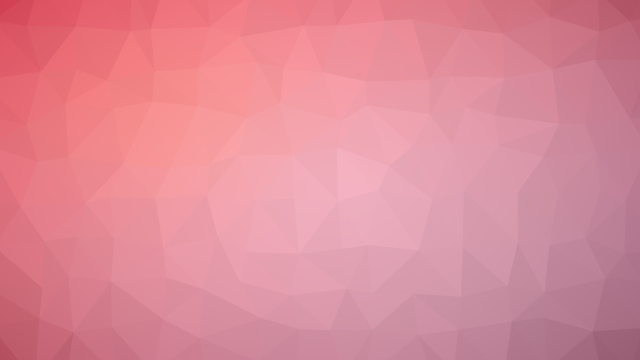
This background is drawn by a Shadertoy shader. Its source:

```glsl
// Low-poly backdrop: a jittered grid of points is split into triangles, and each
// facet takes its tone from a smooth rose gradient, red at the upper left,
// pale pink in the centre and mauve at the lower right.

#define CELL 0.12                  // grid spacing, in canvas heights
#define GRID_ORIGIN vec2(0.09, 0.085)
#define JITTER vec2(0.62, 0.56)    // full range of point displacement, in cells
#define FLATNESS 0.65              // 1 = one flat colour per facet
#define FACET_CONTRAST 0.035       // random brightness range between facets
#define GLOW vec3(0.01, 0.035, 0.045)
#define CORAL vec3(0.01, -0.005, -0.06)

vec2 hash22(vec2 p) {
    vec3 q = fract(p.xyx * vec3(0.1031, 0.1030, 0.0973));
    q += dot(q, q.yzx + 33.33);
    return fract((q.xx + q.yz) * q.zy);
}

// Parabola through three colours at t = 0, 0.5 and 1
vec3 curve(vec3 start, vec3 middle, vec3 end, float t) {
    return start * (2.0 * t - 1.0) * (t - 1.0)
         + middle * 4.0 * t * (1.0 - t)
         + end * t * (2.0 * t - 1.0);
}

float spot(vec2 uv, vec2 centre, vec2 radius) {
    vec2 d = (uv - centre) / radius;
    return exp(-dot(d, d));
}

// Smooth colour field over the canvas
vec3 palette(vec2 uv) {
    vec3 bottom = curve(vec3(0.71, 0.31, 0.37), vec3(0.79, 0.53, 0.61),
                        vec3(0.57, 0.34, 0.42), uv.x);
    vec3 middle = curve(vec3(0.88, 0.44, 0.50), vec3(0.94, 0.65, 0.705),
                        vec3(0.73, 0.48, 0.57), uv.x);
    vec3 top = curve(vec3(0.82, 0.25, 0.33), vec3(0.92, 0.49, 0.54),
                     vec3(0.69, 0.32, 0.39), uv.x);
    return curve(bottom, middle, top, uv.y)
         + GLOW * spot(uv, vec2(0.51, 0.49), vec2(0.16, 0.19))
         + CORAL * spot(uv, vec2(0.24, 0.70), vec2(0.24, 0.26));
}

// Grid point, moved off its lattice place
vec2 gridPoint(vec2 id) {
    return id + (hash22(id + 17.0) - 0.5) * JITTER;
}

// Signed distance to the line a-b, positive on its right side
float edgeDistance(vec2 p, vec2 a, vec2 b) {
    vec2 e = b - a;
    return dot(p - a, vec2(e.y, -e.x)) / length(e);
}

// Facet colour in rgb, weighted by its pixel coverage in a
vec4 facet(vec2 p, vec2 a, vec2 b, vec2 c, float pixel) {
    float d = max(edgeDistance(p, a, b),
                  max(edgeDistance(p, b, c), edgeDistance(p, c, a)));
    float coverage = clamp(0.5 - d / pixel, 0.0, 1.0);
    if (coverage <= 0.0) return vec4(0.0);

    vec2 heart = (a + b + c) / 3.0;
    vec2 place = mix(p, heart, FLATNESS) * CELL + GRID_ORIGIN;
    vec2 uv = place * vec2(iResolution.y / iResolution.x, 1.0);
    float shade = 1.0 + (hash22(floor(heart * 32.0)).x - 0.5) * FACET_CONTRAST;
    return vec4(palette(clamp(uv, 0.0, 1.0)) * shade, 1.0) * coverage;
}

void mainImage(out vec4 fragColor, in vec2 fragCoord) {
    vec2 p = (fragCoord / iResolution.y - GRID_ORIGIN) / CELL;
    float pixel = 1.0 / (iResolution.y * CELL);
    vec4 sum = vec4(0.0);

    // Displaced corners can bring a neighbouring cell over this pixel
    for (int y = -1; y <= 1; y++) {
        for (int x = -1; x <= 1; x++) {
            vec2 id = floor(p) + vec2(float(x), float(y));
            vec2 a = gridPoint(id);
            vec2 b = gridPoint(id + vec2(1.0, 0.0));
            vec2 c = gridPoint(id + vec2(1.0, 1.0));
            vec2 d = gridPoint(id + vec2(0.0, 1.0));

            // Split the cell along its shorter diagonal
            if (distance(a, c) < distance(b, d)) {
                sum += facet(p, a, b, c, pixel) + facet(p, a, c, d, pixel);
            } else {
                sum += facet(p, a, b, d, pixel) + facet(p, b, c, d, pixel);
            }
        }
    }
    fragColor = vec4(sum.rgb / max(sum.a, 0.001), 1.0);
}
```
